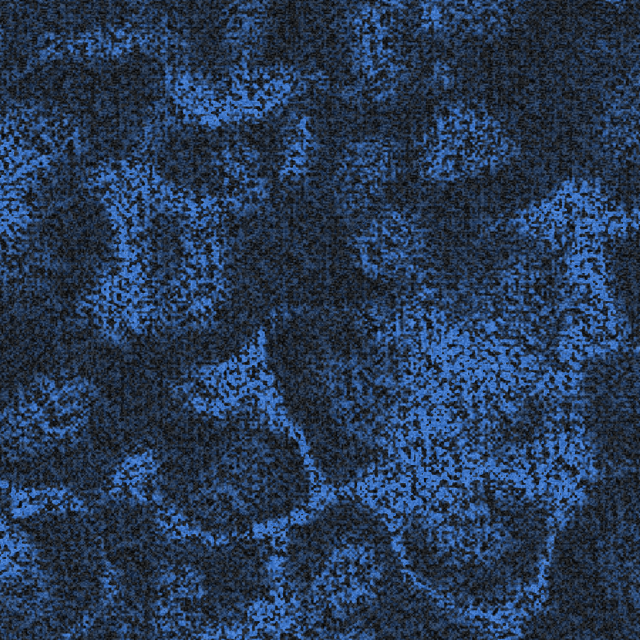
This texture is drawn by a WebGL 2 fragment shader. Its source:

```glsl
#version 300 es
precision highp float;
// Fluorescent cell tissue: patchy blue membranes, speckled nuclei and sensor grain.

uniform vec2 u_resolution;
out vec4 outColor;

const float CELLS = 4.5;             // cells across the canvas
const float JITTER = 0.75;           // irregularity of the cell centres
const float WARP = 0.055;            // bending of the membranes
const float CORNER_SHARPNESS = 13.0; // lower values fill the junctions more
const vec2 MEMBRANE_WIDTH = vec2(0.045, 0.20);
const vec2 NUCLEUS_RADIUS = vec2(0.24, 0.40);
const float CYTOPLASM_GLOW = 0.19;
const float NUCLEUS_GLOW = 0.36;
const float MEMBRANE_GLOW = 0.68;
const float SPECKLE_FREQ = 250.0;
const float CLUMP_FREQ = 125.0;
const float GRAIN_FREQ = 450.0;
const vec2 GRAIN_LEVEL = vec2(0.01, 0.205);
const vec3 GRAIN_TINT = vec3(0.95, 1.0, 1.06);
const vec3 DYE = vec3(0.15, 0.36, 0.67);

float hash(vec2 p) {
    return fract(sin(dot(p, vec2(127.1, 311.7))) * 43758.5453);
}

vec2 hash2(vec2 p) {
    return vec2(hash(p), hash(p + 57.3));
}

float noise(vec2 p) {
    vec2 i = floor(p), f = fract(p);
    f = f * f * (3.0 - 2.0 * f);
    float low = mix(hash(i), hash(i + vec2(1, 0)), f.x);
    float high = mix(hash(i + vec2(0, 1)), hash(i + vec2(1, 1)), f.x);
    return mix(low, high, f.y);
}

float fbm(vec2 p) {
    return 0.55 * noise(p) + 0.3 * noise(p * 2.1 + 7.7) + 0.15 * noise(p * 4.3 + 3.1);
}

vec2 cellCentre(vec2 id) {
    return id + 0.5 + JITTER * (hash2(id) - 0.5);
}

// Returns the rounded distance to the cell border; also gives the nearest cell.
float cellBorder(vec2 p, out vec2 nearestId, out vec2 toCentre) {
    vec2 base = floor(p);
    float nearest = 1e3;
    for (int y = -1; y <= 1; y++)
    for (int x = -1; x <= 1; x++) {
        vec2 id = base + vec2(x, y);
        vec2 r = cellCentre(id) - p;
        if (dot(r, r) < nearest) {
            nearest = dot(r, r);
            nearestId = id;
            toCentre = r;
        }
    }
    float sum = 0.0;
    for (int y = -2; y <= 2; y++)
    for (int x = -2; x <= 2; x++) {
        if (x == 0 && y == 0) continue;
        vec2 r = cellCentre(nearestId + vec2(x, y)) - p;
        float d = dot(0.5 * (r + toCentre), normalize(r - toCentre));
        sum += exp(-CORNER_SHARPNESS * d);
    }
    return -log(sum) / CORNER_SHARPNESS;
}

// Soft elliptical nucleus with its own size and direction.
float nucleus(vec2 offset, vec2 id) {
    float angle = 6.2832 * hash(id + 11.0);
    float c = cos(angle), s = sin(angle);
    vec2 q = mat2(c, -s, s, c) * offset * vec2(0.85, 1.2);
    float radius = mix(NUCLEUS_RADIUS.x, NUCLEUS_RADIUS.y, hash(id + 23.0));
    float strength = mix(0.35, 1.0, hash(id + 31.0));
    return strength * (1.0 - smoothstep(0.55 * radius, 1.2 * radius, length(q)));
}

void main() {
    vec2 uv = gl_FragCoord.xy / min(u_resolution.x, u_resolution.y);

    // Bent cell layout
    vec2 bend = vec2(fbm(uv * 6.0 + 2.3), fbm(uv * 6.0 + 19.1)) - 0.5;
    vec2 id, toCentre;
    float border = cellBorder((uv + 2.0 * WARP * bend) * CELLS, id, toCentre);

    // Membranes that swell, thin out and break off
    float swell = smoothstep(0.25, 0.8, noise(uv * 8.0 + 41.0));
    float width = mix(MEMBRANE_WIDTH.x, MEMBRANE_WIDTH.y, swell);
    float presence = smoothstep(0.36, 0.60, fbm(uv * 5.0 + 63.0));
    float ragged = 0.65 + 0.7 * noise(uv * 42.0);
    float edge = max(border, 0.0) / width;
    float membrane = exp(-edge * edge) * presence * ragged;

    // Dye density
    float haze = CYTOPLASM_GLOW * (0.6 + 0.8 * fbm(uv * 9.0 + 5.0));
    float density = haze + NUCLEUS_GLOW * nucleus(toCentre, id) + MEMBRANE_GLOW * membrane;

    // Photon speckle and grey grain
    float speckle = mix(noise(uv * SPECKLE_FREQ), noise(uv * CLUMP_FREQ + 9.0), 0.3);
    float signal = min(density * 2.1 * smoothstep(0.2, 0.88, speckle), 1.0);
    float grain = mix(GRAIN_LEVEL.x, GRAIN_LEVEL.y, noise(uv * GRAIN_FREQ + 0.37));

    outColor = vec4(grain * GRAIN_TINT + signal * DYE, 1.0);
}
```
